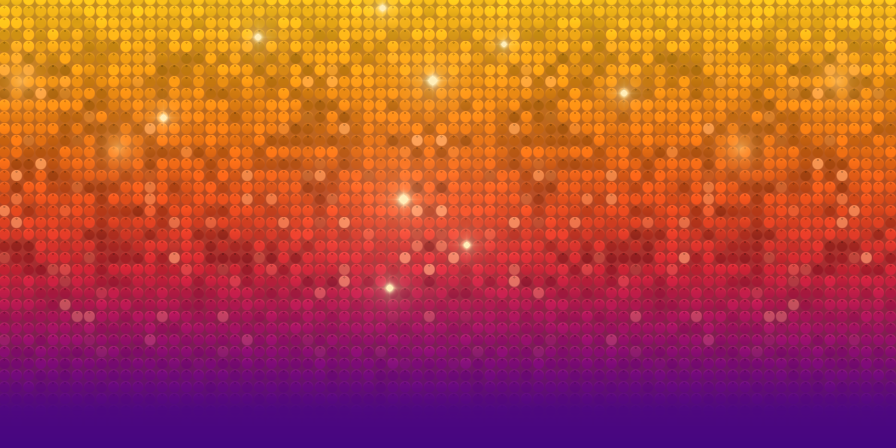
Give the GLSL for this background, as a WebGL 2 fragment shader.

```glsl
#version 300 es
precision highp float;

uniform vec2 u_resolution;
out vec4 fragColor;

const vec2 PITCH = vec2(0.0271, 0.0262);
const vec2 GRID_ORIGIN = vec2(0.9583, 0.5294);
const vec3 WARM_WHITE = vec3(1.0, 0.93, 0.72);

// Sparkle position in xy, strength in z
const vec3 SPARKLES[9] = vec3[9](
  vec3(0.576, 0.917, 0.80), vec3(0.854, 0.982, 0.75), vec3(1.125, 0.901, 0.65),
  vec3(0.966, 0.820, 1.15), vec3(1.393, 0.792, 0.80), vec3(0.365, 0.737, 0.80),
  vec3(0.901, 0.555, 1.15), vec3(1.042, 0.453, 0.75), vec3(0.870, 0.357, 0.85));

// Colour in rgb, height in a
const vec4 STOPS[9] = vec4[9](
  vec4(0.27, 0.02, 0.50, 0.00), vec4(0.31, 0.03, 0.50, 0.09),
  vec4(0.48, 0.04, 0.45, 0.19), vec4(0.66, 0.08, 0.33, 0.30),
  vec4(0.80, 0.14, 0.20, 0.40), vec4(0.88, 0.28, 0.11, 0.53),
  vec4(0.93, 0.44, 0.07, 0.67), vec4(0.97, 0.60, 0.07, 0.83),
  vec4(0.99, 0.76, 0.10, 1.00));

float hash(vec2 p) {
  vec3 q = fract(vec3(p.xyx) * 0.1031);
  q += dot(q, q.yzx + 33.33);
  return fract((q.x + q.y) * q.z);
}

float noise(vec2 p) {
  vec2 i = floor(p);
  vec2 f = fract(p);
  f = f * f * (3.0 - 2.0 * f);
  float low = mix(hash(i), hash(i + vec2(1, 0)), f.x);
  float high = mix(hash(i + vec2(0, 1)), hash(i + vec2(1, 1)), f.x);
  return mix(low, high, f.y);
}

vec3 sunset(float height) {
  vec3 color = STOPS[0].rgb;
  for (int i = 1; i < 9; i++) {
    float t = clamp((height - STOPS[i - 1].a) / (STOPS[i].a - STOPS[i - 1].a), 0.0, 1.0);
    color = mix(color, STOPS[i].rgb, t);
  }
  return color;
}

float band(float y, float low, float high, float softness) {
  return smoothstep(low - softness, low + softness, y)
       * (1.0 - smoothstep(high - softness, high + softness, y));
}

// One sequin per grid cell, with columns mirrored about the centre
vec3 sequins(vec3 base, vec2 p, float pixel) {
  vec2 grid = (p - GRID_ORIGIN) / PITCH;
  vec2 cell = floor(grid + 0.5);
  vec2 local = grid - cell;
  vec2 id = vec2(abs(cell.x), cell.y + 60.0);
  float y = GRID_ORIGIN.y + cell.y * PITCH.y;
  float soft = pixel / PITCH.y;

  float dist = length(local * vec2(1.04, 0.98));
  float disc = 1.0 - smoothstep(0.47 - soft, 0.47 + soft, dist);
  float hole = 1.0 - smoothstep(0.05, 0.05 + soft, length(local - vec2(0.0, 0.33)));
  float rim = smoothstep(0.34, 0.46, dist) * smoothstep(-0.1, 0.4, local.y);

  // Tilt decides whether a sequin is dark, plain or pale
  float tilt = hash(id) * 0.7 + noise(id * vec2(0.45, 0.25)) * 0.6 - 0.15;
  float dark = (1.0 - smoothstep(0.28, 0.48, tilt)) * band(y, 0.34, 0.94, 0.08);
  float pale = smoothstep(0.86, 0.98, hash(id + 71.0)) * band(y, 0.27, 0.84, 0.12);
  float gain = 1.0 + 0.16 * (hash(id + 19.0) - 0.4) + 0.14 * local.y * (hash(id + 37.0) - 0.3);

  vec3 face = base * gain * (1.0 - 0.26 * dark);
  face = mix(face, mix(base, vec3(1.0, 0.72, 0.50), 0.55), pale * (1.0 - dark * 0.6));
  face += vec3(0.10, 0.07, 0.05) * rim;
  face *= 1.0 - 0.2 * hole;
  vec3 gap = mix(base * 0.82, vec3(0.60, 0.36, 0.30), 0.22);
  return mix(base, mix(gap, face, disc), smoothstep(0.05, 0.24, p.y));
}

float sparkle(vec2 d, float strength) {
  float r = length(d) / strength;
  float core = exp(-r * r * 9000.0);
  float halo = 0.38 * exp(-r * 38.0);
  float rays = exp(-abs(d.y) * 380.0 - abs(d.x) * 42.0)
             + exp(-abs(d.x) * 380.0 - abs(d.y) * 55.0);
  return core + halo + 0.28 * strength * rays;
}

void main() {
  vec2 p = gl_FragCoord.xy / u_resolution.y;
  vec3 color = sequins(sunset(p.y), p, 1.0 / u_resolution.y);

  // Soft rosy light in the middle
  vec2 offset = (p - vec2(0.92, 0.52)) / vec2(0.26, 0.20);
  color += vec3(0.05, 0.06, 0.07) * exp(-dot(offset, offset));

  // Faint mirrored glows
  vec2 folded = vec2(abs(p.x - GRID_ORIGIN.x), p.y);
  float glow = exp(-length(folded - vec2(0.695, 0.669)) * 38.0)
             + exp(-length(folded - vec2(0.912, 0.818)) * 38.0);
  color = mix(color, vec3(1.0, 0.76, 0.42), min(glow * 0.65, 1.0));

  // Bright sparkles
  for (int i = 0; i < 9; i++) {
    float light = sparkle(p - SPARKLES[i].xy, SPARKLES[i].z);
    color = mix(color, WARM_WHITE, min(light, 1.0));
  }
  fragColor = vec4(clamp(color, 0.0, 1.0), 1.0);
}
```
